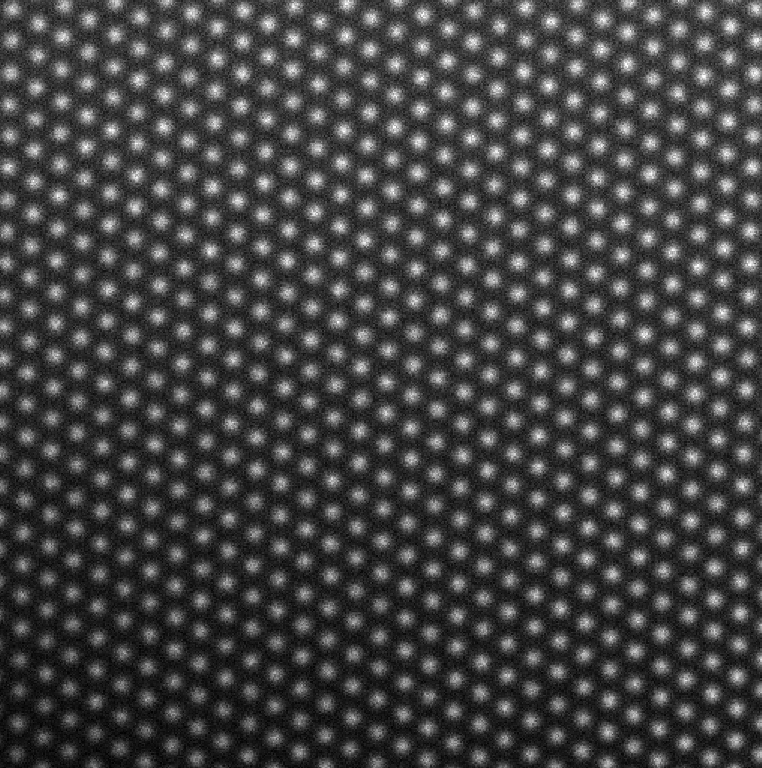
Give the GLSL for this pattern, as a Shadertoy shader.

```glsl
#define STEP_A vec2(0.03288, -0.01855)
#define STEP_B vec2(-0.00117, -0.0414)
#define ANCHOR vec2(0.5039, 0.5026)
#define CORE_RADIUS 0.0066
#define HALO_RADIUS 0.0122
#define HALO_SHARE 0.19
#define POSITION_JITTER 0.0018
#define GAIN_JITTER 0.16
#define LINE_JITTER 0.0013
#define GRAIN_ROWS 512.0
#define GRAIN_AMOUNT 0.2

float hash(vec2 p) {
    vec3 q = fract(p.xyx * vec3(0.1031, 0.1030, 0.0973));
    q += dot(q, q.yzx + 33.33);
    return fract((q.x + q.y) * q.z);
}

float gaussian(float d, float radius) {
    return exp(-0.5 * d * d / (radius * radius));
}

// Sum of the soft spots on a slanted lattice around p
float spots(vec2 p) {
    mat2 lattice = mat2(STEP_A, STEP_B);
    vec2 nearest = floor(inverse(lattice) * (p - ANCHOR) + 0.5);
    float glow = 0.0;
    for (int j = -1; j <= 1; j++) {
        for (int i = -1; i <= 1; i++) {
            vec2 id = nearest + vec2(i, j);
            vec2 seed = id + 100.0;
            vec2 jitter = vec2(hash(seed), hash(seed + 57.0)) - 0.5;
            vec2 center = ANCHOR + lattice * id + POSITION_JITTER * jitter;
            float gain = 1.0 + GAIN_JITTER * (hash(seed + 131.0) - 0.5);
            float d = length(p - center);
            float core = gaussian(d, CORE_RADIUS);
            float halo = gaussian(d, HALO_RADIUS);
            glow += gain * mix(core, halo, HALO_SHARE);
        }
    }
    return glow;
}

// Zero-mean, roughly normal grain
float grain(vec2 cell) {
    return hash(cell + 11.0) + hash(cell + 211.0) + hash(cell + 419.0) - 1.5;
}

void mainImage(out vec4 fragColor, in vec2 fragCoord) {
    vec2 uv = fragCoord / iResolution.xy;
    vec2 p = fragCoord / iResolution.y;
    vec2 cell = floor(p * GRAIN_ROWS);

    // Each scan line is shifted slightly sideways
    p.x += LINE_JITTER * (hash(vec2(cell.y, 7.0)) - 0.5);

    // Illumination falls off toward the lower left
    float rise = smoothstep(-0.1, 0.85, uv.y);
    float gain = mix(mix(0.36, 0.68, uv.x), mix(0.66, 0.73, uv.x), rise);
    float background = mix(0.012, 0.135, uv.y) + 0.015 * uv.x;

    // Grain grows with brightness, like counting noise
    float light = background + gain * spots(p);
    light += GRAIN_AMOUNT * sqrt(light) * grain(cell);
    fragColor = vec4(vec3(clamp(light, 0.0, 1.0)), 1.0);
}
```
